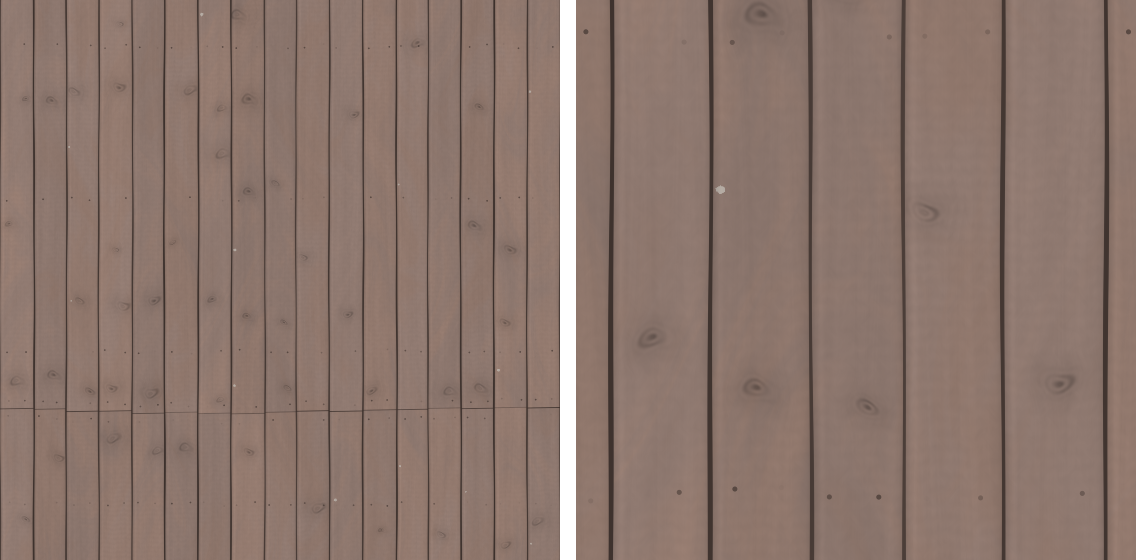
Left, the full canvas; right, a detail of the centre.
A Shadertoy shader for this texture:

```glsl
#define PLANKS 17.0
#define JOINT_Y 0.267
#define SEAM_HALF_WIDTH 0.0014
#define NAIL_SPACING 0.2725
#define NAIL_RADIUS 0.0015
#define KNOT_CELLS 8.0
#define KNOT_CHANCE 0.3
#define CHIP_CELLS 14.0
#define CHIP_CHANCE 0.06
#define WOOD_COLOR vec3(0.565, 0.473, 0.433)
#define GAP_COLOR vec3(0.235, 0.19, 0.172)
#define CHIP_COLOR vec3(0.74, 0.72, 0.69)

const float TAU = 6.2831853;

float hash(vec2 p) {
    vec3 q = fract(p.xyx * vec3(0.1031, 0.1030, 0.0973));
    q += dot(q, q.yzx + 33.33);
    return fract((q.x + q.y) * q.z);
}

// Warped sines, each octave finer and rotated; roughly -1 to 1
float layeredSines(vec2 p, float seed) {
    float sum = 0.0, amp = 0.5;
    for (int i = 0; i < 5; i++) {
        p += 0.7 * sin(p.yx * 1.3 + seed + float(i));
        sum += amp * sin(p.x + seed * 1.7) * cos(p.y - seed);
        p = mat2(0.96, 0.28, -0.28, 0.96) * p * 1.9;
        amp *= 0.68;
    }
    return sum;
}

// Antialiased filled shape from a distance in canvas units
float cover(float d, float px) {
    return 1.0 - smoothstep(-0.6 * px, 0.6 * px, d);
}

// Sideways wander of a seam, in plank widths
float seamOffset(float seam, float y) {
    float h = hash(vec2(seam, 3.0));
    return 0.06 * (h - 0.3) + 0.012 * sin(TAU * (y + h)) + 0.006 * sin(TAU * (4.0 * y + 3.0 * h));
}

// Knots in one board: x = shade, y = grain bend
vec2 knots(vec2 local, float board) {
    vec2 result = vec2(0.0);
    float row = floor(local.y * KNOT_CELLS);
    for (float k = -1.0; k <= 1.0; k++) {
        vec2 cell = vec2(board, row + k + 20.0);
        if (hash(cell) > KNOT_CHANCE) continue;
        float size = mix(0.08, 0.2, hash(cell + 7.1));
        vec2 center = vec2(mix(0.2, 0.8, hash(cell + 13.7)),
                           (row + k + mix(0.2, 0.8, hash(cell + 29.3))) / KNOT_CELLS);
        vec2 q = (local - center) * vec2(1.0, PLANKS);
        q.y += 0.05 * sin(q.x * 9.0 + board);
        float d = length(q * vec2(0.8, 1.25)) / size;
        float halo = exp(-dot(q * vec2(0.6, 1.0), q) / (size * size * 4.0));
        float rings = sin(d * 9.0 + 1.5 * sin(q.x * 20.0)) * exp(-0.7 * d * d);
        float rim = exp(-18.0 * (d - 0.8) * (d - 0.8)) * (0.5 + 0.5 * sin(atan(q.y, q.x) + board));
        float core = exp(-9.0 * d * d) * step(0.5, hash(cell + 41.0));
        result.x -= 0.07 * halo + 0.035 * rings + 0.13 * rim + 0.2 * core;
        result.y += q.x * halo * 0.7;
    }
    return result;
}

// A pair of nail heads across one board
float nailPair(vec2 local, float rowY, float board, float px) {
    float mask = 0.0;
    for (float side = 0.0; side < 2.0; side++) {
        vec2 key = vec2(board + 50.0 * side, floor(rowY * 90.0));
        vec2 center = vec2(mix(0.24, 0.77, side) + 0.14 * (hash(key) - 0.5),
                           rowY + 0.008 * (hash(key + 5.3) - 0.5));
        float d = length((local - center) * vec2(1.0 / PLANKS, 1.0));
        mask += cover(d - NAIL_RADIUS, px) * smoothstep(0.1, 0.9, hash(key + 9.7));
    }
    return mask;
}

void mainImage(out vec4 fragColor, in vec2 fragCoord) {
    vec2 p = fragCoord / iResolution.xy;
    float px = 1.0 / min(iResolution.x, iResolution.y);

    // Plank and board lookup
    float u = p.x * PLANKS;
    float nearest = floor(u + 0.5), seam = mod(nearest, PLANKS);
    float toSeam = u - nearest - seamOffset(seam, p.y);
    float plank = toSeam < 0.0 ? nearest - 1.0 : nearest;
    vec2 local = vec2(u - plank, p.y);
    plank = mod(plank, PLANKS);
    float jointY = JOINT_Y + 0.005 * sin(TAU * (plank / PLANKS - 0.6))
                 + 0.003 * (hash(vec2(plank, 61.0)) - 0.5) + 0.001 * (local.x - 0.5);
    float board = plank + (p.y > jointY ? PLANKS : 0.0);
    float seed = 40.0 * hash(vec2(board, 17.0));

    // Grain, saw marks, weathering
    vec2 knot = knots(local, board);
    float bent = local.x - knot.y;
    float grain = layeredSines(vec2(bent * 11.0, p.y * 7.0), seed);
    float blotch = layeredSines(vec2(p.x * 24.0, p.y * 11.0), 2.0 + 0.04 * seed);
    float fuzz = layeredSines(p * vec2(330.0, 260.0), seed);
    float saw = sin(p.y * 760.0 + 2.0 * grain + seed) * (0.5 + 0.5 * blotch);
    float tone = 0.05 * (hash(vec2(board, 83.0)) - 0.5);
    float shade = tone + 0.022 * grain + 0.03 * blotch + 0.014 * fuzz + 0.009 * saw + knot.x;
    vec3 color = WOOD_COLOR * (1.0 + shade);
    color *= 1.0 + vec3(0.012, 0.0, -0.012) * sin(seed + 3.0 * blotch);

    // Nails in even rows and beside the joint
    float rowY = 0.1 + NAIL_SPACING * floor((p.y - 0.1) / NAIL_SPACING + 0.5);
    float jointRow = jointY + (p.y > jointY ? 0.014 : -0.016);
    float nails = nailPair(local, rowY, board, px) + nailPair(local, jointRow, board, px);
    color = mix(color, GAP_COLOR, 0.65 * min(nails, 1.0));

    // Pale chips close to the seams
    vec2 chipCell = vec2(plank, floor(p.y * CHIP_CELLS) + 70.0);
    vec2 chipAt = vec2(0.08 + 0.1 * hash(chipCell + 2.0), 0.2 + 0.6 * hash(chipCell + 4.0));
    vec2 chip = vec2((local.x - chipAt.x) / PLANKS, (fract(p.y * CHIP_CELLS) - chipAt.y) / CHIP_CELLS);
    float chipSize = mix(0.001, 0.0035, hash(chipCell + 6.0)) * (1.0 + 0.4 * fuzz);
    color = mix(color, CHIP_COLOR, 0.75 * cover(length(chip) - chipSize, px) * step(hash(chipCell), CHIP_CHANCE));

    // Butt joint, then the seams with soft shadow and a lit edge
    float joint = cover(abs(p.y - jointY) - 0.0008, px);
    color = mix(color, GAP_COLOR, joint * mix(0.3, 0.85, hash(vec2(plank, 97.0))));
    float gap = toSeam / PLANKS, depth = mix(0.75, 1.0, hash(vec2(seam, 31.0)));
    float width = SEAM_HALF_WIDTH * (depth + 0.15 * sin(TAU * 3.0 * p.y + seam));
    color *= 1.0 - 0.16 * exp(-abs(gap) / 0.0022);
    color *= 1.0 + 0.04 * exp(-pow((gap - 0.006) / 0.002, 2.0));
    color = mix(color, GAP_COLOR, depth * cover(abs(gap) - width, px));

    fragColor = vec4(clamp(color, 0.0, 1.0), 1.0);
}
```
